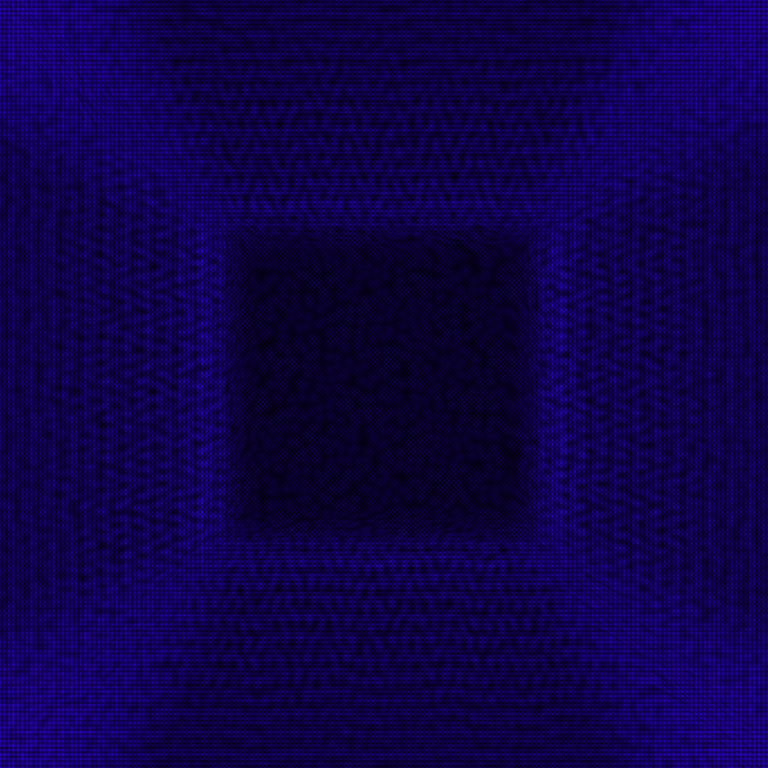
Give the GLSL for this background, as a WebGL 1 fragment shader.

```glsl
precision highp float;
// Dark indigo interference field: a dim central square, beaded sides and bright woven corner wedges.

uniform vec2 u_resolution;

const float TAU = 6.2831853;
const vec2  CENTER = vec2(0.497, 0.5);
const float SQUARE = 0.43;         // half side of the dim square; canvas half side is 1
const float WEDGE_SLOPE = 0.45;    // how fast the corner wedges open
const float CORE_LEVEL = 0.15;
const float SIDE_LEVEL = 0.262;
const float WEDGE_LEVEL = 0.375;
const float CORNER_LEVEL = 0.465;
const float RIDGE_LEVEL = 0.075;
const float RIDGE_WIDTH = 0.055;
const float ROW_FREQ = 20.0;       // bead rows per unit, across a side
const float BEAD_FREQ = 30.0;      // beads per unit, along a side
const float CELL_FREQ = 76.0;      // mottling cells per canvas
const float MESH_FREQ = 171.0;     // woven threads per canvas
const float WEAVE_DEPTH = 0.48;
const vec3  TINT = vec3(0.2, 0.015, 1.0);

vec2 hash2(vec2 p) {
    vec2 k = vec2(dot(p, vec2(127.1, 311.7)), dot(p, vec2(269.5, 183.3)));
    return fract(sin(k) * 43758.5);
}

// Distance to the nearest scattered point
float cellular(vec2 p) {
    vec2 cell = floor(p);
    vec2 f = fract(p);
    float nearest = 2.0;
    for (int y = -1; y <= 1; y++) {
        for (int x = -1; x <= 1; x++) {
            vec2 o = vec2(float(x), float(y));
            vec2 d = o + hash2(cell + o) - f;
            nearest = min(nearest, dot(d, d));
        }
    }
    return sqrt(nearest);
}

// Rows of beads facing the square; the beads lean outward and fade near the rim
float beads(float across, float along) {
    float depth = abs(across);
    float bend = 0.9 * sin(along * 19.0 + 2.0 * across) + 0.6 * sin(along * 43.0);
    float row = TAU * ROW_FREQ * depth + bend;
    float lean = along * (1.12 - 0.2 * depth);
    float step = TAU * BEAD_FREQ * lean + 0.7 * sin(depth * 61.0 + along * 9.0);
    float lattice = sin(step) * sin(row * 0.5) + 0.5 * sin(step * 0.71 + 1.3) * cos(row * 0.5);
    float beaded = smoothstep(1.0, 0.66, depth);
    return 0.28 * sin(row) + 0.2 * sin(TAU * ROW_FREQ * 1.83 * depth) + 0.62 * beaded * lattice;
}

void main() {
    vec2 uv = gl_FragCoord.xy / u_resolution;
    vec2 p = (uv - CENTER) * 2.0;
    vec2 a = abs(p);
    float outer = max(a.x, a.y);
    float inner = min(a.x, a.y);

    // Zone masks
    float outside = smoothstep(SQUARE - 0.11, SQUARE + 0.04, outer);
    float wedgeEdge = SQUARE + WEDGE_SLOPE * (outer - SQUARE);
    float wedge = outside * smoothstep(-0.14, 0.08, inner - wedgeEdge);
    float corner = smoothstep(0.60, 0.98, inner);
    float horizontal = smoothstep(-0.10, 0.10, a.x - a.y);

    // Broad light
    float side = SIDE_LEVEL * mix(0.95, 1.06, horizontal);
    float light = mix(CORE_LEVEL, side, outside);
    float ridge = (outer - SQUARE - 0.02) / RIDGE_WIDTH;
    light += RIDGE_LEVEL * exp(-ridge * ridge) * mix(0.5, 1.0, horizontal);
    light += 0.035 * outside * exp(-5.0 * max(outer - SQUARE, 0.0));
    light = mix(light, WEDGE_LEVEL, wedge);
    light = mix(light, CORNER_LEVEL, corner);

    // Beads on the sides, mottling everywhere
    float bead = mix(beads(p.y, p.x), beads(p.x, p.y), horizontal);
    vec2 grain = mix(vec2(1.15, 0.8), vec2(0.8, 1.15), horizontal);
    float mottle = 0.45 - cellular(uv * CELL_FREQ * mix(vec2(1.0), grain, outside));
    float beadAmount = 0.42 * outside * (1.0 - 0.6 * wedge);
    light *= 1.0 + beadAmount * bead + mix(0.95, 0.5, outside) * mottle;

    // Woven threads: diamonds inside, lines along the sides, a grid in the corners
    vec2 thread = cos(TAU * MESH_FREQ * uv);
    vec2 uneven = 0.75 + 0.25 * sin(uv * 391.0 + 2.0 * sin(uv * 157.0));
    float diamond = thread.x * thread.y;
    float patches = 0.9 + 0.5 * sin(p.x * 23.0 + sin(p.y * 17.0)) * sin(p.y * 29.0);
    float lines = mix(thread.y, thread.x, horizontal);
    float grid = 0.65 * dot(thread, uneven);
    float weave = mix(1.3 * diamond * patches, 0.55 * lines + 0.75 * diamond, outside);
    weave = mix(weave, grid, max(wedge * 0.65, corner));
    float cellPixels = min(u_resolution.x, u_resolution.y) / MESH_FREQ;
    light *= 1.0 + WEAVE_DEPTH * weave * smoothstep(1.8, 2.8, cellPixels);

    gl_FragColor = vec4(TINT * max(light, 0.0), 1.0);
}
```
